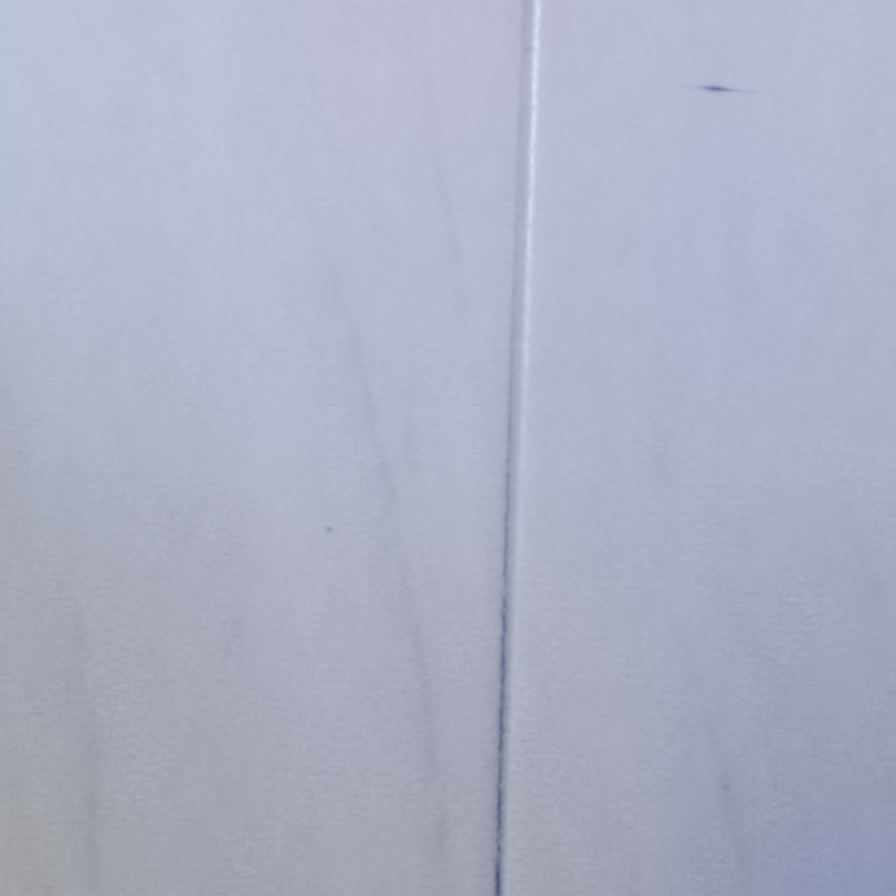
Give the GLSL for this texture, as a WebGL 2 fragment shader.

```glsl
#version 300 es
precision highp float;
// Pale blue-grey painted panels split by a slightly leaning vertical seam.
// Smooth colour gradients carry the light; quadratic creases, a thin scratch
// and gradient noise add broken folds, stains and mottled grain.
uniform vec2 u_resolution;
out vec4 fragColor;

vec2 hashGradient(vec2 cell) {
    vec3 q = fract(cell.xyx * vec3(0.1031, 0.1030, 0.0973));
    q += dot(q, q.yzx + 33.33);
    return fract((q.xx + q.yz) * q.zy) * 2.0 - 1.0;
}

float gradientNoise(vec2 p) {
    vec2 i = floor(p), f = fract(p);
    vec2 w = f * f * f * (f * (f * 6.0 - 15.0) + 10.0);
    vec2 e = vec2(0.0, 1.0);
    float low = mix(dot(hashGradient(i), f),
                    dot(hashGradient(i + e.yx), f - e.yx), w.x);
    float high = mix(dot(hashGradient(i + e), f - e),
                     dot(hashGradient(i + e.yy), f - e.yy), w.x);
    return mix(low, high, w.y);
}

float fbm(vec2 p) {
    float sum = 0.0, amplitude = 0.5;
    for (int i = 0; i < 4; i++) {
        sum += amplitude * gradientNoise(p);
        p = p * 2.03 + 17.3;
        amplitude *= 0.5;
    }
    return sum;
}

float bell(float d, float width) {
    d /= width;
    return exp(-d * d);
}

float blob(vec2 p, vec2 center, vec2 radius) {
    vec2 d = (p - center) / radius;
    return exp(-dot(d, d));
}

// x position of a curve given as constant, slope and bend over height
float curveX(vec3 curve, float y) {
    return curve.x + y * (curve.y + y * curve.z);
}

// Soft, patchy crease along a curve, fading at both ends of its height span
float crease(vec2 p, vec3 curve, vec2 span, float width) {
    float wobble = gradientNoise(vec2(curve.x * 40.0, p.y * 13.0));
    float d = p.x - curveX(curve, p.y) - 0.006 * wobble;
    float fade = smoothstep(span.x - 0.06, span.x + 0.06, p.y)
               * (1.0 - smoothstep(span.y - 0.09, span.y + 0.05, p.y));
    float patches = clamp(0.75 + 1.1 * gradientNoise(p * vec2(35.0, 22.0)), 0.15, 1.4);
    return fade * patches * (0.5 * bell(d, width) + 0.35 * bell(d + width, width * 3.0));
}

// Blend of bottom, middle and top colours
vec3 verticalRamp(vec3 bottom, vec3 middle, vec3 top, float y) {
    vec3 lower = mix(bottom, middle, clamp(y * 2.0, 0.0, 1.0));
    return mix(lower, top, smoothstep(0.35, 1.0, y));
}

vec3 panelColor(vec2 p) {
    vec3 left = verticalRamp(vec3(0.615, 0.63, 0.66), vec3(0.66, 0.68, 0.745),
                             vec3(0.737, 0.762, 0.842), p.y);
    vec3 center = verticalRamp(vec3(0.627, 0.645, 0.70), vec3(0.695, 0.714, 0.788),
                               vec3(0.728, 0.742, 0.822), p.y);
    vec3 right = verticalRamp(vec3(0.565, 0.585, 0.685), vec3(0.67, 0.69, 0.778),
                              vec3(0.718, 0.738, 0.828), p.y);
    vec3 color = mix(left, center, smoothstep(0.0, 0.4, p.x));
    return mix(color, right, smoothstep(0.56, 1.0, p.x));
}

void main() {
    vec2 p = gl_FragCoord.xy / u_resolution;
    vec3 color = panelColor(p);

    // Broad tints: light top left, blue right panel, warm lower left
    color += vec3(0.014, 0.015, 0.018) * blob(p, vec2(0.27, 0.73), vec2(0.24, 0.26));
    color += vec3(-0.010, -0.004, 0.014) * blob(p, vec2(0.78, 0.70), vec2(0.17, 0.24));
    color += vec3(-0.010, 0.004, 0.008) * blob(p, vec2(0.0, 0.93), vec2(0.03, 0.20));
    color += vec3(0.014, 0.006, -0.014) * blob(p, vec2(0.0, 0.04), vec2(0.13, 0.14));
    color += vec3(-0.006, -0.001, 0.028) * blob(p, vec2(0.94, 0.02), vec2(0.10, 0.06));
    color -= vec3(0.015, 0.017, 0.025) * blob(p, vec2(0.0, 0.53), vec2(0.035, 0.12));

    // Stretched stains and mottled grain, stronger in the shade
    float shade = 1.0 - smoothstep(0.1, 0.8, p.y);
    color += 0.028 * fbm(vec2(p.x * 9.0 + p.y * 1.5, p.y * 2.3));
    color += 0.024 * fbm(p * vec2(32.0, 20.0) + 8.0);
    float grain = gradientNoise(p * vec2(85.0, 165.0))
                + 0.9 * gradientNoise(p * vec2(205.0, 240.0) + 31.0);
    float mottle = clamp(1.0 + 1.2 * gradientNoise(p * 11.0 + 5.0), 0.4, 1.6);
    color += (0.012 + 0.013 * shade) * mottle * grain;

    // Long folds on both panels
    float folds = 0.85 * crease(p, vec3(0.501, -0.085, -0.14), vec2(0.0, 0.72), 0.007);
    folds += 0.6 * crease(p, vec3(0.603, -0.10, -0.047), vec2(0.64, 0.93), 0.006);
    folds += 0.9 * crease(p, vec3(0.106, 0.03, -0.30), vec2(0.02, 0.34), 0.010);
    folds += 0.8 * crease(p, vec3(0.836, -0.12, -0.51), vec2(0.0, 0.30), 0.009);
    folds += 0.6 * crease(p, vec3(0.285, -0.05, 0.0), vec2(0.23, 0.39), 0.008);
    folds += 0.6 * crease(p, vec3(1.09, -0.33, 0.0), vec2(0.31, 0.41), 0.008);
    folds += 0.4 * blob(p, vec2(0.457, 0.515), vec2(0.008, 0.040));
    folds += 0.45 * blob(p, vec2(0.463, 0.478), vec2(0.010, 0.007));
    folds += 0.35 * blob(p, vec2(0.738, 0.50), vec2(0.022, 0.05));
    color -= vec3(0.046, 0.046, 0.043) * folds;

    // Seam: faint bevel between a ragged dark groove and a speckled lit lip
    float jitter = 0.0016 * gradientNoise(vec2(4.0, p.y * 45.0))
                 + 0.0012 * gradientNoise(vec2(9.0, p.y * 130.0));
    float grooveX = curveX(vec3(0.555, 0.021, 0.009), p.y) + jitter;
    float lipX = curveX(vec3(0.565, 0.038, -0.003), p.y) + 0.5 * jitter;
    float bevel = smoothstep(grooveX - 0.004, grooveX + 0.003, p.x)
                * (1.0 - smoothstep(lipX - 0.008, lipX, p.x));
    float wear = 1.0 + 0.6 * gradientNoise(vec2(p.x * 40.0, p.y * 28.0))
               + 0.8 * gradientNoise(p * vec2(150.0, 110.0));
    float grooveDepth = mix(0.165, 0.025, smoothstep(0.05, 0.80, p.y)) * wear;
    float groove = 0.65 * bell(p.x - grooveX, 0.0054) + 0.4 * bell(p.x - grooveX, 0.0024);
    color -= vec3(0.036, 0.037, 0.030) * bevel;
    color -= vec3(1.0, 0.98, 0.76) * grooveDepth * groove;
    color -= 0.022 * bell(p.x - grooveX + 0.008, 0.014) * (0.5 + shade);
    float lipLight = mix(0.018, 0.105, smoothstep(0.30, 1.0, p.y)) * wear;
    color += vec3(0.90, 0.97, 1.0) * lipLight * bell(p.x - lipX, 0.0040);
    color += 0.014 * bell(p.x - lipX - 0.006, 0.010);

    // Tapered scratch and small specks
    float scratchY = 0.901 - 0.08 * (p.x - 0.797);
    float scratch = 0.17 * blob(p, vec2(0.799, scratchY), vec2(0.012, 0.0036));
    scratch += 0.10 * blob(p, vec2(0.804, scratchY), vec2(0.028, 0.0022));
    scratch += 0.11 * blob(p, vec2(0.367, 0.409), vec2(0.0036));
    scratch += 0.05 * blob(p, vec2(0.589, 0.945), vec2(0.004, 0.003));
    scratch += 0.06 * blob(p, vec2(0.810, 0.121), vec2(0.004, 0.003));
    color -= vec3(1.0, 0.95, 0.68) * scratch;

    fragColor = vec4(clamp(color, 0.0, 1.0), 1.0);
}
```
